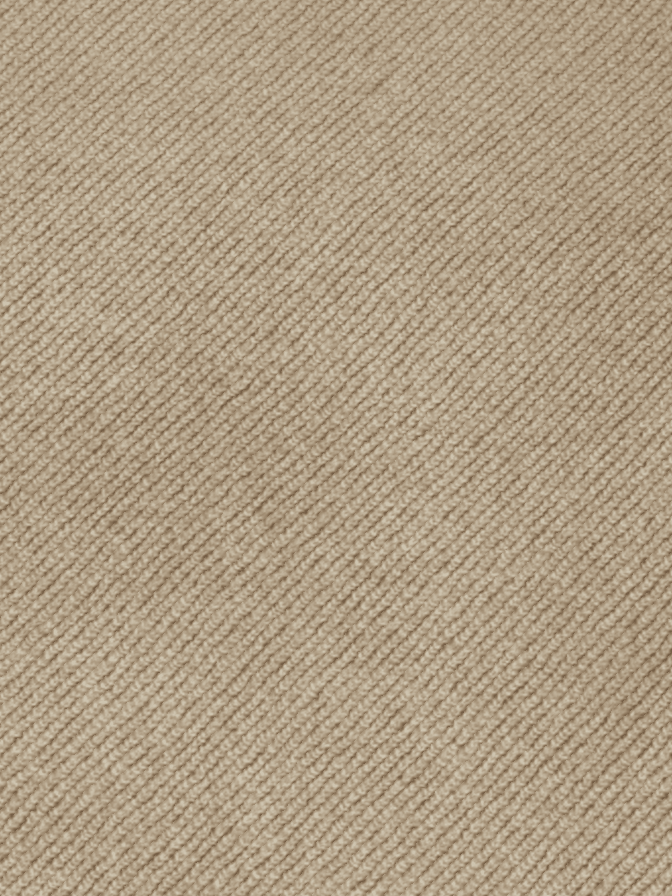
A Shadertoy shader for this texture:

```glsl
// Beige fine-rib knit cloth: diagonal rows of small slanted stitches with dark grooves.

float hash(vec2 p) {
    vec3 q = fract(vec3(p.xyx) * 0.1031);
    q += dot(q, q.yzx + 33.33);
    return fract((q.x + q.y) * q.z);
}

float noise(vec2 p) {
    vec2 i = floor(p), f = fract(p);
    f = f * f * (3.0 - 2.0 * f);
    float low = mix(hash(i), hash(i + vec2(1, 0)), f.x);
    float high = mix(hash(i + vec2(0, 1)), hash(i + vec2(1, 1)), f.x);
    return mix(low, high, f.y);
}

float fbm(vec2 p) {
    float sum = 0.0, weight = 0.5;
    for (int i = 0; i < 4; i++) {
        sum += weight * noise(p);
        p = mat2(1.6, 1.2, -1.2, 1.6) * p + 17.3;
        weight *= 0.5;
    }
    return sum / 0.9375;
}

// Brightness of the knit; x runs along the ribs, y across them, in rib widths.
float knit(vec2 p) {
    // Loose yarn makes the rib borders ragged
    p.y += 0.24 * (noise(p * vec2(0.5, 0.7)) - 0.5);
    p.y += 0.20 * (noise(p * vec2(2.1, 1.7) + 40.0) - 0.5);
    float rib = floor(p.y);
    float across = fract(p.y) - 0.5;

    // Straight legs of each loop: a steep one above, a flatter one below
    float slant = across > 0.0 ? -0.75 * across : 1.25 * across;
    float along = p.x * 1.6 + slant + hash(vec2(rib, 7.0));
    along += 0.9 * (noise(vec2(p.x * 0.8, rib * 3.7)) - 0.5);
    float stitch = 0.5 + 0.5 * cos(6.2832 * along);
    float looseness = noise(vec2(p.x * 1.3, floor(p.y + 0.5) * 5.3));

    float groove = smoothstep(0.2, 0.5, abs(across));
    float crease = 1.0 - smoothstep(0.0, 0.14, abs(across + 0.04));
    float light = 0.79 + 0.16 * across;
    light -= groove * (0.22 + 0.52 * looseness) * (1.2 - 0.4 * stitch);
    light -= 0.10 * crease * (1.0 - stitch);
    light += (stitch - 0.5) * 0.24 * (1.0 - 0.4 * groove);
    return light;
}

void mainImage(out vec4 fragColor, in vec2 fragCoord) {
    vec2 uv = fragCoord / iResolution.x;

    // Slight recession and soft bends in the cloth
    vec2 cloth = (uv - vec2(0.5, 0.66)) * (1.0 + 0.07 * (uv.y - 0.66));
    cloth += 0.012 * (vec2(noise(uv * 4.0), noise(uv * 4.0 + 31.0)) - 0.5);
    float angle = 0.77;
    vec2 ribDir = vec2(cos(angle), sin(angle));
    vec2 p = 60.0 * vec2(dot(cloth, ribDir), dot(cloth, vec2(-ribDir.y, ribDir.x)));
    p += 200.0;

    // The far edge is a little out of focus
    float focus = 1.0 - 0.25 * smoothstep(0.85, 1.33, uv.y);
    float light = mix(0.64, knit(p), focus);

    // Fibre fuzz and broad uneven shading
    light += 0.32 * focus * (noise(uv * 170.0) - 0.5);
    light += 0.26 * focus * (noise(uv * 330.0 + 9.0) - 0.5);
    light += 0.24 * (fbm(uv * 3.2 + 3.0) - 0.5);
    light += 0.05 * (0.5 - uv.x) * uv.y;
    light = clamp(light, -0.1, 1.06);

    // Midtones are a little warmer than a straight blend
    vec3 shadow = vec3(0.49, 0.40, 0.30);
    vec3 wool = vec3(0.79, 0.745, 0.66);
    vec3 color = mix(shadow, wool, light);
    color -= vec3(0.0, 0.04, 0.08) * light * (1.0 - light);
    fragColor = vec4(color, 1.0);
}
```
